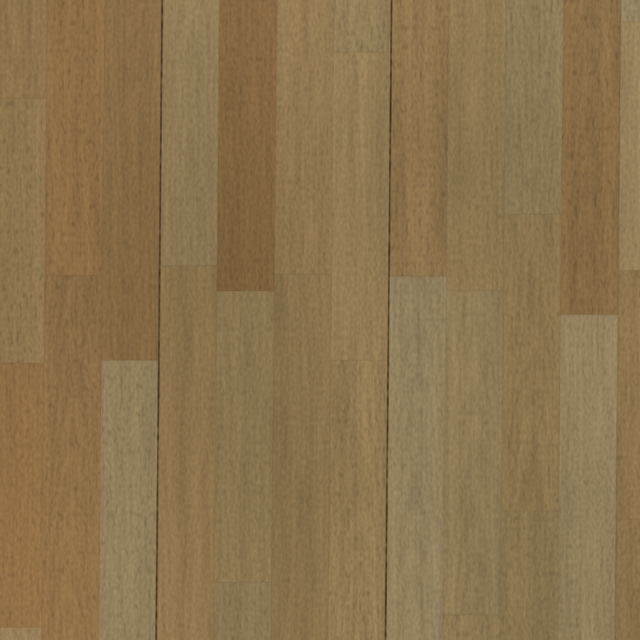
This texture is drawn by a WebGL 2 fragment shader. Its source:

```glsl
#version 300 es
precision highp float;
// Oiled beech parquet: upright boards of four strips each, with staggered end joints.
// Each block gets a hashed tone, stretched gradient-noise grain, pores and sometimes
// arched growth rings; thin seams divide the boards and close up towards the right.

uniform vec2 u_resolution;
out vec4 fragColor;

const vec3 TAN   = vec3(0.55, 0.46, 0.31);
const vec3 PALE  = vec3(0.565, 0.50, 0.372);
const vec3 AMBER = vec3(0.53, 0.41, 0.26);
const vec3 DARK  = vec3(0.47, 0.36, 0.225);
const vec3 SEAM  = vec3(0.25, 0.19, 0.12);

const float STRIP_WIDTH  = 0.0896;
const float STRIPS       = 4.0;     // strips per board
const float FIRST_SEAM   = 0.2487;  // x of a board seam at mid height
const float LEAN         = 0.0095;  // sideways drift of the boards with height
const float SEAM_HALF    = 0.0014;
const float SOFTNESS     = 0.0019;  // width of the blur over the floor
const float GRAIN_DEPTH  = 0.085;
const float PORE_DEPTH   = 0.10;
const float RING_DEPTH   = 0.020;
const float BLOCK_SHADE  = 0.06;    // brightness range between blocks
const float LIGHT_DEPTH  = 0.12;    // slow change of light over the floor
const int   TAPS         = 3;       // samples per axis

float hash(vec2 p) {
    vec3 q = fract(vec3(p.xyx) * vec3(0.1031, 0.1030, 0.0973));
    q += dot(q, q.yzx + 33.33);
    return fract((q.x + q.y) * q.z);
}

vec2 gradient(vec2 cell) {
    float angle = 6.2832 * hash(cell);
    return vec2(cos(angle), sin(angle));
}

float gradientNoise(vec2 p) {
    vec2 i = floor(p), f = p - i;
    vec2 u = f * f * f * (f * (f * 6.0 - 15.0) + 10.0);
    vec2 e = vec2(0.0, 1.0);
    float low  = mix(dot(gradient(i), f), dot(gradient(i + e.yx), f - e.yx), u.x);
    float high = mix(dot(gradient(i + e.xy), f - e.xy), dot(gradient(i + e.yy), f - e.yy), u.x);
    return mix(low, high, u.y);
}

// Brightness factor of the grain; c runs from -0.5 to 0.5 across the strip.
float grain(vec2 p, float c, vec2 block) {
    float seed = hash(block + 71.0);
    vec2 q = p + seed * vec2(17.0, 29.0);
    q.x += 0.004 * gradientNoise(q * vec2(9.0, 5.0));
    float streak = mix(0.3, 1.3, hash(block + 23.0));
    float fibre = 0.9 * gradientNoise(q * vec2(190.0, 9.0))
                + streak * gradientNoise(q * vec2(48.0, 1.5))
                + 1.2 * gradientNoise(q * vec2(250.0, 130.0));
    float pores = smoothstep(0.08, 0.5, gradientNoise(q * vec2(210.0, 70.0)));
    float poreAmount = mix(0.3, 1.0, hash(block + 13.0));

    float bend = seed > 0.5 ? 14.0 : -16.0;
    float rings = sin(6.2832 * (q.y * 11.0 + bend * c * c + 1.5 * gradientNoise(q * vec2(14.0, 5.0))));
    float ringAmount = smoothstep(0.45, 0.75, hash(block + 5.0)) * smoothstep(0.5, 0.3, abs(c));

    return 1.01 + GRAIN_DEPTH * fibre - PORE_DEPTH * poreAmount * pores + RING_DEPTH * ringAmount * rings;
}

// Tone from amber through tan to pale, warmer towards the lower left.
vec3 blockColour(vec2 block, vec2 p) {
    float tone = hash(block + 41.0) + hash(block + 97.0) - 1.0;
    tone = clamp(1.2 * tone + 0.5 * (p.x - 0.5) + 0.15 * (p.y - 0.5) + 0.07, -1.25, 1.1);
    vec3 colour = mix(TAN, PALE, max(tone, 0.0));
    colour = mix(colour, AMBER, clamp(-tone, 0.0, 1.0));
    colour = mix(colour, DARK, max(-tone - 1.0, 0.0));
    return colour * (1.0 + BLOCK_SHADE * (hash(block + 19.0) - 0.5));
}

vec3 floorColour(vec2 p) {
    float x = p.x - FIRST_SEAM - LEAN * (p.y - 0.5);
    float column = floor(x / STRIP_WIDTH);
    float c = x / STRIP_WIDTH - column - 0.5;

    // End joints: neighbours alternate high and low, with hashed length and offset.
    float blockLength = mix(0.36, 0.68, hash(vec2(column, 3.0) + 50.0));
    float stagger = 0.07 - 0.14 * mod(column, 2.0);
    float offset = 0.54 + stagger + 0.20 * (hash(vec2(column, 8.0) + 50.0) - 0.5);
    float along = (p.y - offset) / blockLength;
    vec2 block = vec2(column, floor(along)) + 50.0;

    vec3 colour = blockColour(block, p) * grain(p, c, block);
    colour *= 1.0 + LIGHT_DEPTH * gradientNoise(p * vec2(3.0, 2.0) + 4.3);

    // Faint lines between strips and at the end joints.
    float sideGap = (0.5 - abs(c)) * STRIP_WIDTH;
    float endGap = (0.5 - abs(fract(along) - 0.5)) * blockLength;
    colour *= 1.0 - 0.05 * smoothstep(0.0018, 0.0, sideGap);
    colour *= 1.0 - 0.05 * smoothstep(0.0022, 0.0, endGap);

    // Seam between boards, uneven along its length.
    float boardWidth = STRIPS * STRIP_WIDTH;
    float board = floor(x / boardWidth + 0.5);
    float seamDistance = abs(x - board * boardWidth);
    float wear = 0.75 + 0.6 * gradientNoise(vec2(board * 7.3, p.y * 90.0))
               + 0.3 * gradientNoise(vec2(board * 3.1, p.y * 9.0));
    float opening = 1.0 - 0.9 * smoothstep(0.75, 0.9, p.x);
    float seam = 1.0 - smoothstep(SEAM_HALF * 0.5, SEAM_HALF * 1.5, seamDistance);
    return mix(colour, SEAM, seam * opening * clamp(wear, 0.0, 1.0));
}

void main() {
    float pixel = 1.0 / u_resolution.y;
    float spread = max(SOFTNESS, pixel) / float(TAPS);
    vec2 p = gl_FragCoord.xy * pixel;
    vec3 sum = vec3(0.0);
    for (int i = 0; i < TAPS * TAPS; i++) {
        vec2 tap = vec2(i % TAPS, i / TAPS) - 0.5 * float(TAPS - 1);
        sum += floorColour(p + tap * spread);
    }
    fragColor = vec4(sum / float(TAPS * TAPS), 1.0);
}
```
